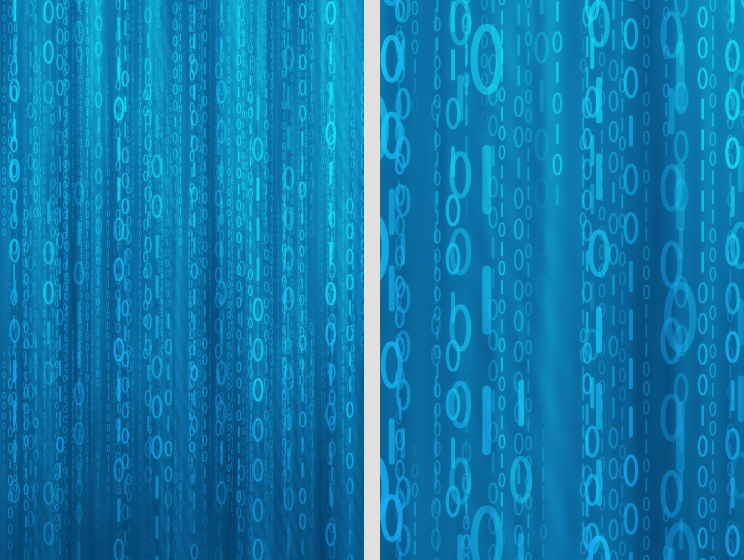
Left, the full canvas; right, a detail of the centre.
Give the GLSL for this background, as a Shadertoy shader.

```glsl
const vec3 DEEP = vec3(0.015, 0.25, 0.42);
const vec3 MID = vec3(0.05, 0.47, 0.69);
const vec3 BRIGHT = vec3(0.07, 0.80, 0.91);
const vec3 MARK_BLUE = vec3(0.09, 0.66, 0.96);
const vec3 MARK_CYAN = vec3(0.08, 0.92, 0.97);

const int LAYERS = 5;
const float SMALLEST = 0.0085;     // mark height, in canvas heights
const float LAYER_GROWTH = 1.49;
const float COLUMN_PITCH = 1.45;   // in mark heights
const float COLUMN_DENSITY = 0.85;
const vec2 RING_RADII = vec2(0.18, 0.45);
const float STROKE = 0.052;        // half width, in mark heights
const float BAND_CONTRAST = 0.42;
const float STREAK_CONTRAST = 0.26;
const float THREAD_CONTRAST = 0.15;
const float HATCH_STRENGTH = 0.035;

float hash(vec2 p) {
    return fract(sin(dot(p, vec2(12.9898, 78.233))) * 43758.5453);
}

float noise(vec2 p) {
    vec2 i = floor(p), f = fract(p);
    f = f * f * (3.0 - 2.0 * f);
    return mix(mix(hash(i), hash(i + vec2(1, 0)), f.x),
               mix(hash(i + vec2(0, 1)), hash(i + vec2(1, 1)), f.x), f.y);
}

float ellipse(vec2 p, vec2 radii) {
    float k = length(p / radii);
    return k * (k - 1.0) / max(length(p / (radii * radii)), 0.001);
}

// Narrow ring or upright bar, one unit tall
float markDistance(vec2 p, float kind) {
    float ring = abs(ellipse(p, RING_RADII)) - STROKE;
    float bar = length(vec2(p.x, max(abs(p.y) - 0.43, 0.0))) - 1.2 * STROKE;
    return kind < 0.55 ? ring : bar;
}

// Falling columns of marks; x is the sharp stroke, y its soft glow
vec2 markLayer(vec2 p, float level) {
    float size = SMALLEST * pow(LAYER_GROWTH, level);
    vec2 cell = size * vec2(COLUMN_PITCH, 1.35 + 0.09 * level);
    float seed = 31.0 * level + 7.0;

    float column = floor(p.x / cell.x);
    vec2 id = vec2(column, seed);
    float shift = hash(id + 0.3);
    float row = floor(p.y / cell.y + shift);
    float rowHeight = (row + 0.5 - shift) * cell.y;

    vec2 local = vec2(fract(p.x / cell.x), fract(p.y / cell.y + shift)) - 0.5;
    local.x += 0.5 * (hash(id + 0.7) - 0.5);
    local *= cell / size;

    // Broken runs, thinning out near the bottom for the small marks
    float shown = step(hash(id + 0.1), COLUMN_DENSITY);
    shown *= smoothstep(0.2, 0.32, noise(vec2(column + seed, rowHeight * 4.0)));
    float ending = smoothstep(0.08, 0.24, rowHeight + 0.22 * (hash(id + 0.5) - 0.5));
    shown *= mix(ending, 1.0, 0.15 * level);
    shown *= mix(0.42, 1.0, hash(id + 0.9)) * mix(0.7, 1.0, hash(vec2(row, column)));

    float d = markDistance(local, hash(vec2(column + seed, row)));
    float pixel = 1.0 / (iResolution.y * size);
    float stroke = clamp(0.5 - d / pixel, 0.0, 1.0);
    float glow = exp(-9.0 * max(d, 0.0)) * (1.0 - smoothstep(0.3, 0.7, abs(local.x)));
    return vec2(stroke, glow) * shown;
}

vec3 ramp(float t) {
    t = clamp(t, 0.0, 1.0) * 2.0;
    return mix(mix(DEEP, MID, min(t, 1.0)), BRIGHT, max(t - 1.0, 0.0));
}

void mainImage(out vec4 fragColor, in vec2 fragCoord) {
    vec2 p = fragCoord / iResolution.y;

    // Vertical light bands over a gradient that darkens downward
    float band = noise(vec2(p.x * 24.0 + 3.0, p.y * 0.9));
    float streak = noise(vec2(p.x * 75.0, p.y * 1.8 + 9.0));
    float thread = noise(vec2(p.x * 170.0, p.y * 9.0 + 40.0));
    float light = 0.13 + 0.41 * smoothstep(-0.05, 0.8, p.y);
    float strength = mix(0.55, 1.0, smoothstep(0.0, 0.5, p.y));
    light += strength * (BAND_CONTRAST * (band - 0.5) + STREAK_CONTRAST * (streak - 0.5)
                         + THREAD_CONTRAST * (thread - 0.5));
    light += 0.08 * (noise(p * vec2(9.0, 6.0) + 20.0) - 0.5);

    // Faint slanted hatching inside the brighter bands
    float hatch = sin(380.0 * p.x + 130.0 * p.y + 3.0 * noise(p * 12.0));
    light += HATCH_STRENGTH * hatch * smoothstep(0.4, 0.75, band);
    vec3 color = ramp(light);

    // Columns of marks, from small and faint to large and clear
    vec3 markColor = mix(MARK_BLUE, MARK_CYAN, smoothstep(0.2, 0.6, light));
    for (int i = 0; i < LAYERS; i++) {
        float level = float(i);
        vec2 marks = markLayer(p, level);
        color = mix(color, markColor, 0.06 * marks.y);
        color = mix(color, markColor, (0.72 + 0.06 * level) * marks.x);
    }
    fragColor = vec4(color, 1.0);
}
```
